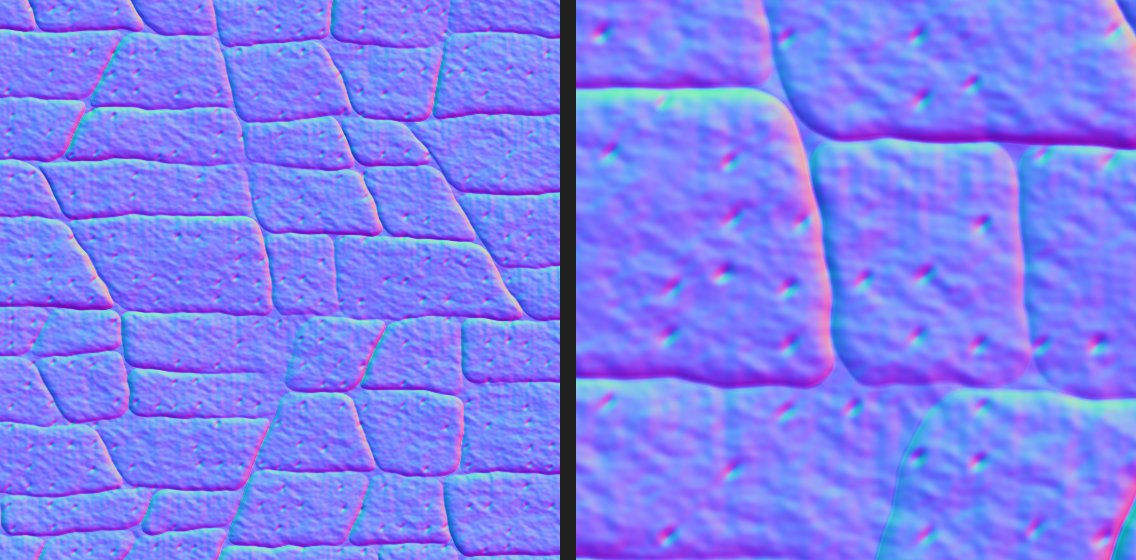
Left, the full canvas; right, a detail of the centre.
Give the GLSL for this texture map, as a Shadertoy shader.

```glsl
// Tangent-space normal map of an irregular dry-stone wall. A box is split again
// and again by tilted cuts into stones; bevels, vertical streaks, pits and
// gradient-noise grain form a height field whose slope becomes the colour.

const vec2 MAX_STONE = vec2(0.33, 0.18);  // larger boxes are split again
const float SLOPE_STEP = 0.0018;          // sampling distance for the slope

struct Stone {
    float edge;    // distance to the nearest joint, rounded at corners
    float top;     // distance below the upper joint
    vec2 center;
    float id;
};

vec2 hash22(vec2 p) {
    vec3 q = fract(vec3(p.xyx) * vec3(0.1031, 0.1030, 0.0973));
    q += dot(q, q.yzx + 33.33);
    return fract((q.xx + q.yz) * q.zy);
}

float cornerValue(vec2 cell, vec2 corner, vec2 f) {
    return dot(hash22(cell + corner + 91.0) * 2.0 - 1.0, f - corner);
}

float gradientNoise(vec2 p) {
    vec2 cell = floor(p), f = fract(p);
    vec2 u = f * f * f * (f * (f * 6.0 - 15.0) + 10.0);
    float low = mix(cornerValue(cell, vec2(0, 0), f), cornerValue(cell, vec2(1, 0), f), u.x);
    float high = mix(cornerValue(cell, vec2(0, 1), f), cornerValue(cell, vec2(1, 1), f), u.x);
    return mix(low, high, u.y);
}

vec2 noisePair(vec2 p) {
    return vec2(gradientNoise(p), gradientNoise(p + vec2(37.0, 17.0)));
}

float smoothMin(float a, float b, float k) {
    float h = max(k - abs(a - b), 0.0) / k;
    return min(a, b) - 0.25 * h * h * k;
}

// Walks down the tree of cuts to the stone that holds p
Stone findStone(vec2 p) {
    vec2 lo = vec2(-0.13, -0.08), hi = vec2(1.1, 1.1);
    Stone s = Stone(1.0, 1.0, vec2(0.5), 1.0);
    for (int i = 0; i < 10; i++) {
        vec2 size = hi - lo, mid = 0.5 * (lo + hi);
        s.center = mid;
        vec2 relative = size / MAX_STONE;
        if (max(relative.x, relative.y) < 1.0) break;

        bool level = relative.y > relative.x;
        vec2 rnd = hash22(vec2(s.id * 1.7, float(i) * 5.3 + 8.0));
        vec2 at = mix(lo, hi, mix(0.36, 0.64, rnd.x));
        float tilt = (rnd.y - 0.5) * (level ? 0.08 : 1.2);
        vec2 normal = normalize(level ? vec2(-tilt, 1.0) : vec2(1.0, -tilt));
        vec2 pivot = level ? vec2(mid.x, at.y) : vec2(at.x, mid.y);
        float side = dot(p - pivot, normal);

        s.edge = smoothMin(s.edge, abs(side), 0.022);
        if (level && side < 0.0) s.top = min(s.top, -side);
        vec2 axis = level ? vec2(0, 1) : vec2(1, 0);
        if (side > 0.0) lo = mix(lo, at, axis);
        else hi = mix(hi, at, axis);
        s.id = s.id * 2.0 + step(0.0, side);
    }
    return s;
}

// Sparse slanted dents, one at most per cell
float pits(vec2 p, float scale) {
    vec2 cell = floor(p * scale);
    vec2 rnd = hash22(cell + 23.0);
    vec2 q = fract(p * scale) - mix(vec2(0.35), vec2(0.65), rnd);
    vec2 slanted = vec2(q.x + q.y, (q.y - q.x) * 1.7);
    float present = step(0.62, hash22(cell + 57.0).x);
    return present * exp(-dot(slanted, slanted) * 24.0);
}

// Rough stone face, slightly stretched sideways
float grain(vec2 p) {
    return 0.0060 * gradientNoise(p * vec2(8.0, 10.0))
         + 0.0036 * gradientNoise(p * vec2(22.0, 32.0))
         + 0.0030 * gradientNoise(p * vec2(52.0, 74.0) + p.yx * 14.0)
         + 0.0011 * gradientNoise(p * vec2(115.0, 150.0));
}

float wallHeight(vec2 p) {
    // Wavy, chipped joints
    vec2 warped = p + 0.022 * noisePair(p * 6.0) + 0.005 * noisePair(p * 32.0);
    Stone s = findStone(warped);
    float body = 1.0 - exp(-max(s.edge - 0.001, 0.0) / 0.005);

    float depth = 0.0055 + 0.004 * gradientNoise(p * 7.0);
    float shoulder = 0.0035 * (1.0 - exp(-s.top / 0.022));
    vec2 lean = (hash22(vec2(s.id, 3.0)) - 0.5) * 0.1;
    float streaks = 0.0028 * gradientNoise(p * vec2(110.0, 11.0))
                  * (0.2 + exp(-s.top / 0.03));

    float face = depth + shoulder + dot(lean, warped - s.center) + streaks;
    return body * face + grain(p) - 0.0045 * pits(p, 27.0);
}

void mainImage(out vec4 fragColor, in vec2 fragCoord) {
    vec2 p = fragCoord / iResolution.y;
    vec2 e = vec2(SLOPE_STEP, 0.0);
    vec2 slope = vec2(wallHeight(p + e.xy) - wallHeight(p - e.xy),
                      wallHeight(p + e.yx) - wallHeight(p - e.yx)) / (2.0 * SLOPE_STEP);
    vec3 normal = normalize(vec3(-slope, 1.0));
    fragColor = vec4(normal * 0.5 + 0.5, 1.0);
}
```
